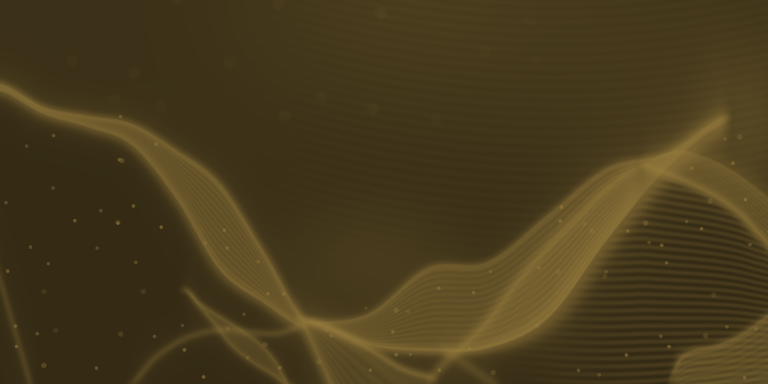
Give the GLSL for this background, as a Shadertoy shader.

```glsl
// Golden ribbons of fine threads flowing over a dark, softly lit backdrop.
// Each ribbon lies between two splines; fill, threads and rims add up to one
// light value, which is softly limited and tinted at the end.

const vec3 GOLD = vec3(1, .82, .4);
const float TAU = 6.28318, PEAK = .61;

float hash(vec2 p) {
  vec3 q = fract(p.xyx * .1031);
  q += dot(q, q.yzx + 33.33);
  return fract((q.x + q.y) * q.z);
}

// Cubic through eight evenly spaced heights; returns (height, slope).
vec2 spline(float x, float x0, float x1, float h[8]) {
  float t = clamp((x - x0) / (x1 - x0), 0., 1.) * 7.;
  int i = min(int(t), 6);
  float f = t - float(i);
  float a = h[max(i - 1, 0)], b = h[i], c = h[i + 1], d = h[min(i + 2, 7)];
  float k1 = .5 * (c - a);
  float k2 = a - 2.5 * b + 2. * c - .5 * d;
  float k3 = .5 * (d - a) + 1.5 * (b - c);
  return vec2(b + f * (k1 + f * (k2 + f * k3)),
              (k1 + f * (2. * k2 + 3. * f * k3)) * 7. / (x1 - x0));
}

// Signed distance above a curve given as (height, slope).
float above(vec2 p, vec2 curve) {
  return (p.y - curve.x) / sqrt(1. + curve.y * curve.y);
}

float span(float x, float a, float b) {
  return smoothstep(a - .02, a + .02, x) * (1. - smoothstep(b - .02, b + .02, x));
}

float strand(vec2 p, vec2 curve, float width) {
  float d = above(p, curve) / width;
  return .75 * exp(-d * d) + .25 * exp(-abs(d) * .4);
}

// Filled band with threads that fade out where it is narrow.
float band(vec2 p, vec2 low, vec2 high, float threads) {
  float soft = max(.004, 1. / iResolution.y);
  float width = max(high.x - low.x, .001);
  float inside = smoothstep(-soft, soft, above(p, low)) * smoothstep(-soft, soft, -above(p, high));
  float wave = sin(TAU * threads * (p.y - low.x) / width);
  return inside * (1. + .15 * wave * smoothstep(.04, .14, width));
}

float blob(vec2 p, vec2 center, vec2 size) {
  vec2 d = (p - center) / size;
  return exp(-dot(d, d));
}

// One randomly placed disc per cell, present with the given density.
float dots(vec2 p, float cell, float radius, float density) {
  vec2 id = floor(p / cell);
  vec2 center = (id + .2 + .6 * vec2(hash(id), hash(id + 41.))) * cell;
  float present = step(1. - density, hash(id + 17.)) * (.4 + .6 * hash(id + 5.));
  return present * (1. - smoothstep(radius * .5, radius, length(p - center)));
}

void mainImage(out vec4 fragColor, in vec2 fragCoord) {
  vec2 p = fragCoord / iResolution.xy * vec2(2, 1);
  float x = p.x;

  // Ribbon edges
  vec2 leftHigh = spline(x, 0., .802, float[8](.782, .721, .698, .677, .609, .521, .344, .161));
  vec2 leftLow = spline(x, 0., .802, float[8](.763, .703, .669, .622, .484, .297, .211, .141));
  vec2 tail = spline(x, .78, 1.146, float[8](.172, .156, .133, .107, .076, .044, .026, .016));
  vec2 tailLow = vec2(.172 - 2.2 * (x - .78), -2.2);
  vec2 midHigh = spline(x, .802, 1.896, float[8](.161, .182, .302, .318, .44, .563, .602, .7));
  vec2 midLow = spline(x, .802, 1.896, float[8](.161, .102, .086, .094, .172, .38, .565, .682));
  vec2 fold = spline(x, 1.107, 1.654, float[8](.01, .083, .161, .263, .354, .432, .51, .563));
  vec2 rightHigh = spline(x, 1.667, 2.031, float[8](.57, .596, .609, .596, .575, .544, .505, .466));
  vec2 rightLow = spline(x, 1.667, 2.031, float[8](.568, .552, .531, .508, .479, .44, .385, .336));
  vec2 corner = spline(x, 1.732, 2.005, float[8](0., .068, .089, .096, .109, .128, .154, .18));
  vec2 leafHigh = spline(x, .482, .755, float[8](.245, .211, .185, .161, .135, .107, .063, 0.));
  vec2 leafLow = spline(x, .482, .755, float[8](.245, .198, .151, .102, .068, .042, .018, -.01));
  vec2 arch = spline(x, .339, .794, float[8](0., .068, .112, .135, .141, .133, .133, .154));

  // Backdrop lights, faint stripes, pale discs and shaded hollows
  float hollowLeft = smoothstep(0., .05, -above(p, leftLow)) * (1. - smoothstep(.65, .85, x));
  float hollowRight = smoothstep(0., .02, min(-above(p, midLow), -above(p, rightLow))) * smoothstep(1.2, 1.4, x);
  float light = .232 + .055 * blob(p, vec2(1.08, 1), vec2(.45, .3))
    + .03 * blob(p, vec2(1.75, .85), vec2(.4)) + .05 * blob(p, vec2(.97, .32), vec2(.2, .14))
    + .08 * blob(p, vec2(1.95, .68), vec2(.12, .2));
  float bend = p.y - .2 * (x - 1.45) * (x - 1.45);
  light += .007 * sin(TAU * bend / .024) * smoothstep(.6, 1., x) * smoothstep(.25, .5, p.y);
  light += .025 * dots(p, .13, .02, .35) * smoothstep(.4, .7, p.y) * (1. - smoothstep(1.2, 1.6, x));
  light = mix(light, .206, max(hollowLeft, hollowRight));

  // Thread mesh in the right hollow
  float rows = p.y * (1.6 - 1.2 * rightLow.x) + .02 * sin(x * 5.);
  light += hollowRight * (.03 + .04 * sin(TAU * rows / .019)) * smoothstep(1.25, 1.7, x);

  // Large ribbons
  float rim = mix(.012, .032, smoothstep(1.2, 1.5, x));
  float glow = span(x, -.1, .79) * (.5 * band(p, leftLow, leftHigh, 12.)
    + .45 * strand(p, leftHigh, .011) + .45 * strand(p, leftLow, .014));
  glow += span(x, .8, 1.89) * (.45 * band(p, midLow, midHigh, 14.)
    + .35 * strand(p, midHigh, .01) + .7 * strand(p, midLow, rim));
  glow += span(x, 1.12, 1.66) * (.35 * band(p, midLow, fold, 10.) + .5 * strand(p, fold, .014));
  glow += span(x, 1.67, 2.1) * (.35 * band(p, rightLow, rightHigh, 9.)
    + .7 * strand(p, rightLow, .012) + .2 * strand(p, rightHigh, .025));

  // Small ribbons and loose strands
  glow += span(x, .78, 1.13) * (.3 * band(p, tailLow, tail, 8.) + .6 * strand(p, tail, .01));
  glow += span(x, .78, .9) * .5 * strand(p, tailLow, .014);
  glow += span(x, 1.75, 2.1) * (.45 * band(p, vec2(-.1, 0), corner, 14.) + .4 * strand(p, corner, .009));
  glow += span(x, .48, .76) * .3 * (band(p, leafLow, leafHigh, 6.)
    + strand(p, leafHigh, .008) + strand(p, leafLow, .009));
  glow += span(x, .34, .79) * .35 * strand(p, arch, .01);
  glow += span(x, -.1, .09) * .3 * strand(p, vec2(.27 - 3.4 * x, -3.4), .009);
  glow += span(x, 1.15, 1.3) * .3 * strand(p, vec2(.9 - .7 * x, -.7), .014);

  // Sparkles below the upper edges
  float area = 1. - smoothstep(0., .03, above(p, x < .8 ? leftHigh : midHigh));
  glow += area * (.8 * dots(p, .055, .006, .22) + .4 * dots(p + 3.7, .09, .009, .2));

  fragColor = vec4(GOLD * mix(light, PEAK, 1. - exp(-glow)), 1);
}
```
